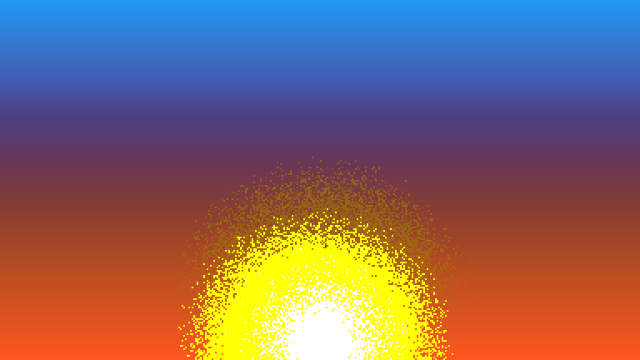
Reproduce this background procedurally as a Shadertoy shader.

```glsl
// A grainy sun low in a dusk sky. The sky is a vertical gradient of colour
// stops; the sun is three discs of square grains (halo, body, core) whose
// chance of being lit falls off with the distance from each centre.

#define GRAINS 216.0                  // grains per canvas height
#define HALO_CENTER vec2(0.003, 0.13)
#define BODY_CENTER vec2(-0.012, 0.04)
#define CORE_CENTER vec2(0.010, 0.05)
#define HALO_FADE vec2(0.25, 0.45)    // radii: fully lit, unlit
#define BODY_FADE vec2(0.245, 0.39)
#define CORE_FADE vec2(0.06, 0.28)
#define HALO_COLOR vec3(0.63, 0.48, 0.0)
#define BODY_COLOR vec3(1.0, 1.0, 0.02)
#define CORE_COLOR vec3(1.0)
#define SAMPLES 4                     // smoothing samples per axis

// Sky stops: rgb colour and height above the lower edge
const vec4 SKY[7] = vec4[7](
    vec4(1.00, 0.34, 0.13, 0.00),
    vec4(0.72, 0.30, 0.13, 0.25),
    vec4(0.53, 0.24, 0.20, 0.42),
    vec4(0.41, 0.21, 0.34, 0.55),
    vec4(0.30, 0.25, 0.51, 0.68),
    vec4(0.28, 0.33, 0.66, 0.75),
    vec4(0.13, 0.60, 0.96, 1.00));

float hash(vec2 p) {
    return fract(sin(dot(p, vec2(12.9898, 78.233))) * 43758.5453);
}

vec3 skyColor(float height) {
    vec3 color = SKY[0].rgb;
    for (int i = 1; i < 7; i++) {
        float t = (height - SKY[i - 1].w) / (SKY[i].w - SKY[i - 1].w);
        color = mix(color, SKY[i].rgb, clamp(t, 0.0, 1.0));
    }
    return color;
}

// Chance that a grain is lit, from 1 at the inner to 0 at the outer radius
float density(vec2 p, vec2 center, vec2 fade) {
    return 1.0 - smoothstep(fade.x, fade.y, length(p - center));
}

// 1 for a lit grain; a chance of zero never lights one
float lit(vec2 seed, float chance) {
    return hash(seed) < chance ? 1.0 : 0.0;
}

vec3 sceneColor(vec2 p) {
    vec3 color = skyColor(p.y);
    vec2 cell = floor(p * GRAINS);
    vec2 grain = (cell + 0.5) / GRAINS;

    // Halo: dim grains that melt into the sky near the horizon
    float halo = density(grain, HALO_CENTER, HALO_FADE);
    float strength = mix(0.35, 0.8, hash(cell + 71.3));
    strength *= smoothstep(0.0, 0.36, grain.y);
    color = mix(color, HALO_COLOR, strength * lit(cell, 0.9 * halo));

    // Body: bright yellow grains
    float body = density(grain, BODY_CENTER, BODY_FADE);
    color = mix(color, BODY_COLOR, lit(cell + 17.7, body));

    // Core: white grains with a long sparse tail
    float core = density(grain, CORE_CENTER, CORE_FADE);
    return mix(color, CORE_COLOR, lit(cell + 41.9, core * core));
}

void mainImage(out vec4 fragColor, in vec2 fragCoord) {
    // Average samples over a little more than a pixel to soften the grains
    vec3 sum = vec3(0.0);
    for (int i = 0; i < SAMPLES * SAMPLES; i++) {
        vec2 offset = (vec2(i % SAMPLES, i / SAMPLES) + 0.5) / float(SAMPLES) - 0.5;
        vec2 p = fragCoord + 1.2 * offset - vec2(0.5 * iResolution.x, 0.0);
        sum += sceneColor(p / iResolution.y);
    }
    fragColor = vec4(sum / float(SAMPLES * SAMPLES), 1.0);
}
```
